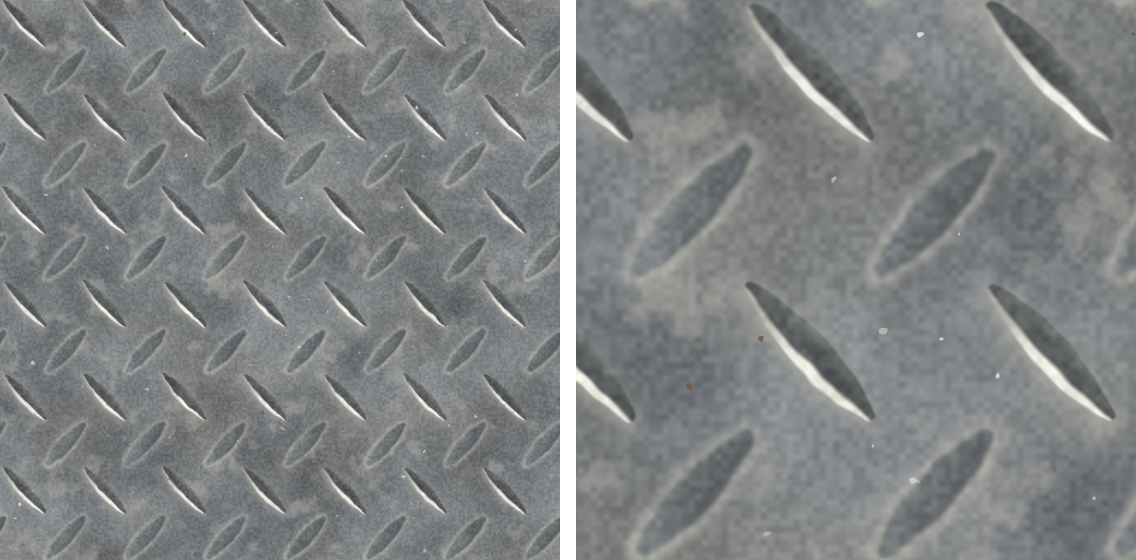
Left: the whole. Right: its middle third, enlarged.
Write a WebGL 2 fragment shader that draws this texture.

```glsl
#version 300 es
precision highp float;
// Worn steel tread plate: alternating diagonal lozenges on mottled grey metal.

#define GRID vec2(7.0, 6.0)          // repeats across and down
#define FALL_AT vec2(0.31, 0.745)    // centre of falling lozenge in its cell
#define RISE_AT vec2(0.82, 0.243)    // centre of rising lozenge in its cell
#define FALL_SIZE vec3(0.0515, 0.0078, 0.0036)  // half length, half width, rounding
#define RISE_SIZE vec3(0.0465, 0.0078, 0.0058)
#define TILT 0.83                    // lozenge angle in radians
#define MOTTLE 0.26
#define GRAIN 0.10
#define SPECK_GRID 44.0
#define SPECK_CHANCE 0.07

uniform vec2 u_resolution;
out vec4 fragColor;

const vec3 STEEL = vec3(0.465, 0.477, 0.485);
const vec3 SHADOW = vec3(0.345, 0.355, 0.360);
const vec3 SLATE = vec3(0.425, 0.447, 0.458);
const vec3 DUST = vec3(0.680, 0.678, 0.645);
const vec3 GLINT = vec3(0.940, 0.935, 0.900);
const vec3 RUST = vec3(0.430, 0.340, 0.270);

float hash(vec2 p) {
  vec3 v = fract(vec3(p.xyx) * 0.1031);
  v += dot(v, v.yzx + 33.33);
  return fract((v.x + v.y) * v.z);
}

// Value noise that wraps over the canvas
float noise(vec2 p, float freq) {
  p *= freq;
  vec2 i = floor(p), f = fract(p);
  f = f * f * (3.0 - 2.0 * f);
  vec2 a = mod(i, freq), b = mod(i + 1.0, freq);
  float low = mix(hash(a + freq), hash(vec2(b.x, a.y) + freq), f.x);
  float high = mix(hash(vec2(a.x, b.y) + freq), hash(b + freq), f.x);
  return mix(low, high, f.y);
}

float fbm(vec2 p, float freq) {
  float sum = 0.0, amp = 0.5;
  for (int i = 0; i < 5; i++) {
    sum += amp * noise(p, freq);
    freq *= 2.0;
    amp *= 0.56;
  }
  return sum / 1.08;
}

// Round-ended lens: the overlap of two discs, grown by size.z
float lens(vec2 q, vec3 size) {
  float radius = dot(size.xy, size.xy) / (2.0 * size.y);
  float rise = radius - size.y;
  vec2 a = abs(q);
  bool atTip = a.y * size.x < (a.x - size.x) * rise;
  float d = atTip ? length(a - vec2(size.x, 0.0)) : length(a + vec2(0.0, rise)) - radius;
  return d - size.z;
}

// Position relative to the nearest lozenge; id varies per repeat
vec2 repeatAt(vec2 p, vec2 centre, out float id) {
  vec2 g = p * GRID - centre;
  vec2 cell = floor(g + 0.5);
  id = hash(mod(cell, GRID) + centre * 41.0);
  return (g - cell) / GRID + (id - 0.5) * vec2(0.003, -0.002);
}

vec2 alongAcross(vec2 q, float angle) {
  vec2 axis = vec2(cos(angle), sin(angle));
  return vec2(dot(q, axis), dot(q, vec2(-axis.y, axis.x)));
}

void main() {
  vec2 p = gl_FragCoord.xy / u_resolution;
  float aa = 1.0 / min(u_resolution.x, u_resolution.y);
  float grain = noise(p, 256.0) - 0.5;
  float wear = fbm(p + 0.37, 28.0);

  // Mottled plate with pale scuffs
  vec3 col = STEEL + MOTTLE * (fbm(p, 11.0) - 0.5) + GRAIN * grain;
  col += vec3(0.012, 0.006, -0.008) * (noise(p, 12.0) - 0.5) * 2.0;
  col = mix(col, DUST, 0.5 * smoothstep(0.57, 0.80, wear));
  vec2 warp = (vec2(noise(p, 80.0), noise(p + 0.5, 80.0)) - 0.5) * 0.0022;

  // Rising lozenges: broad dusty rim around a slate face
  float id;
  vec2 q = alongAcross(repeatAt(p, RISE_AT, id) + warp, TILT);
  vec3 size = RISE_SIZE * (0.97 + 0.06 * id);
  float d = lens(q, size);
  float u = q.x / size.x;
  float side = q.y / (size.y + size.z);
  float rim = exp(-pow((d - 0.0012) / 0.0038, 2.0));
  float halo = exp(-max(d, 0.0) / 0.008);
  vec3 face = SLATE + 0.035 * side - 0.035 * u + 0.14 * (wear - 0.5) + 0.05 * (id - 0.5);
  face += GRAIN * grain;
  float inner = smoothstep(-0.008, -0.003, d) * smoothstep(0.2, -0.5, side);
  face = mix(face, SHADOW, 0.7 * inner * smoothstep(-1.1, 0.1, u));
  col = mix(col, DUST, 0.30 * halo);
  col = mix(col, face, smoothstep(0.0015, -0.0030, d));
  col = mix(col, DUST + GRAIN * grain, rim * (0.15 + 0.75 * wear) * (0.9 - 0.2 * u));

  // Falling lozenges: shaded face above a sunlit crescent
  q = alongAcross(repeatAt(p, FALL_AT, id) + warp, -TILT);
  size = FALL_SIZE * (0.97 + 0.06 * id);
  d = lens(q, size);
  halo = exp(-max(d, 0.0) / 0.0065);
  float lowSide = smoothstep(0.005, -0.007, q.y);
  col = mix(col, DUST, halo * mix(0.25, 0.75, lowSide));
  u = q.x / size.x;
  float bulge = size.y * max(1.0 - u * u, 0.0);
  face = SHADOW + 0.10 * smoothstep(0.1, 1.0, q.y / (size.y + size.z));
  face += 0.16 * (wear - 0.5) + GRAIN * grain;
  float crease = -bulge * (0.36 + 0.22 * id - 0.22 * u) - size.z * 0.35;
  float lit = smoothstep(0.0014, -0.0022, q.y - crease);
  vec3 sun = mix(DUST, GLINT, smoothstep(-0.9, 0.1, u) * (0.7 + 0.5 * wear));
  face = mix(face, sun + GRAIN * grain, lit);
  col = mix(col, face, smoothstep(aa * 0.5 + 0.0010, -aa * 0.5 - 0.0010, d));

  // Scattered grit: cream chips, rust and dark pits
  vec2 cell = floor(p * SPECK_GRID);
  float pick = hash(cell + 7.0), kind = hash(cell + 91.0);
  vec2 spot = 0.25 + 0.5 * vec2(hash(cell + 17.0), hash(cell + 53.0));
  float span = mix(0.0008, 0.0034, pow(hash(cell + 29.0), 3.0));
  vec2 ragged = warp * 2.0 + grain * vec2(0.003, -0.002);
  float chip = length((fract(p * SPECK_GRID) - spot) / SPECK_GRID + ragged) - span;
  vec3 grit = kind < 0.65 ? mix(DUST, GLINT, kind * 1.5) : (kind < 0.85 ? RUST : SHADOW);
  col = mix(col, grit, step(pick, SPECK_CHANCE) * 0.85 * smoothstep(aa, -aa, chip));

  fragColor = vec4(clamp(col, 0.0, 1.0), 1.0);
}
```
